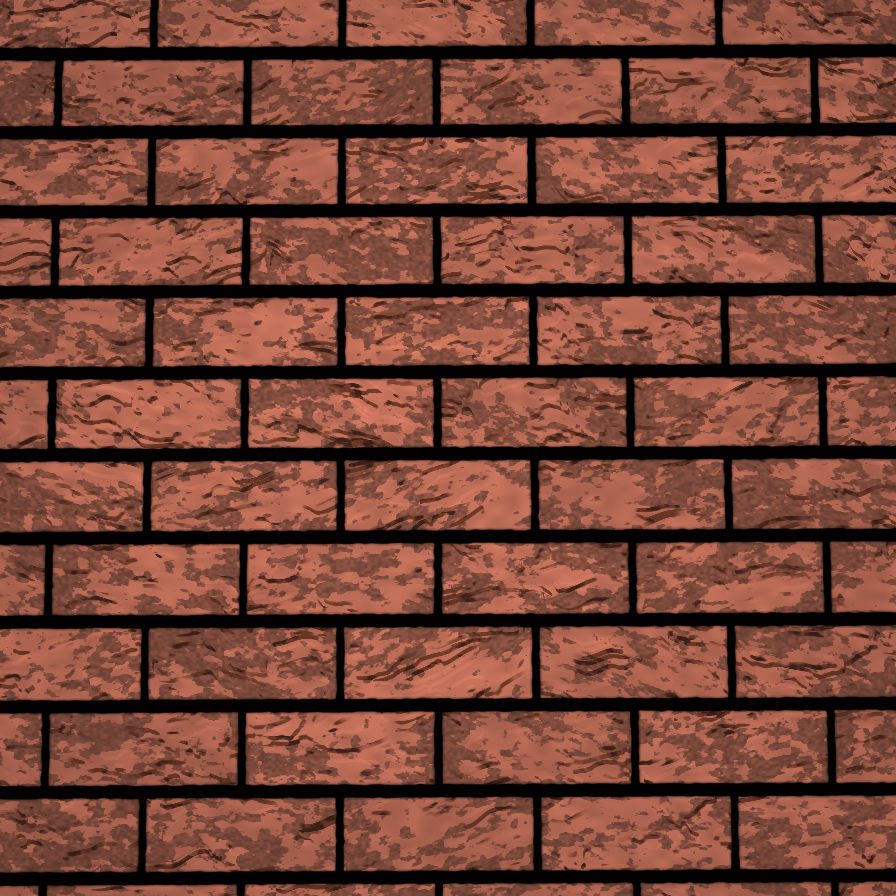
Reproduce this texture procedurally as a three.js fragment shader.

```glsl
// Running-bond wall of rough terracotta bricks with wide black joints, seen in slight perspective.
varying vec2 vUv;

// Layout, in canvas units; rows are counted downwards from the top
const float FIRST_JOINT = 0.0586;   // depth of the first bed joint
const float ROW_PITCH = 0.0871;     // row height at the first joint
const float ROW_GROWTH = 0.000495;  // quadratic growth of the rows
const float BRICK_PITCH = 0.2100;   // brick length in the top row
const float BRICK_GROWTH = 0.00104; // added length per row
const float AXIS_X = 0.4870;        // column the bond is centred on
const float AXIS_DRIFT = 0.00026;   // sideways drift of the axis per row
const float TILT = 0.004;           // lean of the rows
const vec2 JOINT = vec2(0.0088, 0.0148);
const float CORNER = 0.002;
const float EDGE = 0.0011;          // half width of smoothed edges

// Surface
const float TERRACES = 5.5;
const float GRIME_LEVEL = 0.53;
const float VIGNETTE = 0.36;
const vec3 MORTAR = vec3(0.012, 0.003, 0.003);
const vec3 CLAY = vec3(0.745, 0.428, 0.342);
const vec3 GRIME = vec3(0.400, 0.245, 0.198);
const vec3 RIFT = vec3(0.370, 0.185, 0.120);
const vec3 DEEP = vec3(0.190, 0.100, 0.075);

float hash(vec2 p) {
  vec3 q = fract(p.xyx * 0.1031);
  q += dot(q, q.yzx + 33.33);
  return fract((q.x + q.y) * q.z);
}

float noise(vec2 p) {
  vec2 i = floor(p), f = fract(p);
  f = f * f * (3.0 - 2.0 * f);
  return mix(mix(hash(i), hash(i + vec2(1.0, 0.0)), f.x),
             mix(hash(i + vec2(0.0, 1.0)), hash(i + 1.0), f.x), f.y);
}

float fbm(vec2 p) {
  float sum = 0.0, amp = 0.533;
  for (int i = 0; i < 4; i++) {
    sum += amp * noise(p);
    p = p * 2.03 + 17.3;
    amp *= 0.5;
  }
  return sum;
}

// Stepped height of the split face
float relief(vec2 s) {
  float warp = noise(s * 2.5) - 0.5;
  float h = TERRACES * fbm(s * vec2(1.4, 3.4) + 0.7 * warp);
  return floor(h) + smoothstep(0.35, 0.65, fract(h));
}

// p is measured in row heights from the brick centre
vec3 brickFace(vec2 p, vec2 id) {
  float tone = hash(id + 3.7);
  float wear = hash(id + 21.1);
  vec2 s = p + 60.0 * vec2(hash(id + 40.0), hash(id + 71.0));
  s.y += (hash(id + 9.4) - 0.5) * 0.5 * p.x;

  // Mottled grime, denser towards the ends of some bricks
  float patches = fbm(s * vec2(1.8, 3.2) + 7.0);
  float grain = fbm(s * vec2(8.0, 13.0));
  float side = p.x < 0.0 ? hash(id + 55.0) : hash(id + 83.0);
  float ends = smoothstep(0.65, 1.2, abs(p.x)) * side * 0.24;
  float g = grain + 0.9 * (patches - 0.5) + ends + 0.10 * (wear - 0.5);
  float grime = smoothstep(-0.035, 0.05, g - GRIME_LEVEL);
  grime *= 0.5 + 0.5 * noise(s * vec2(24.0, 32.0));

  // Shadows under the ledges, light on the opposite faces
  float here = relief(s);
  float drop = relief(s + vec2(-0.015, 0.05)) - here;
  float broken = smoothstep(0.34, 0.56, fbm(s * vec2(2.2, 3.0) + 31.0));
  float shadow = smoothstep(0.15, 0.8, drop) * broken;
  float glint = smoothstep(0.25, 0.9, -drop) * broken;

  vec3 col = CLAY * (0.95 + 0.09 * tone);
  col *= 0.92 + 0.16 * noise(s * vec2(5.0, 9.0));
  col = mix(col, GRIME, 0.92 * grime);
  col = mix(col, RIFT, 0.85 * shadow);
  col = mix(col, DEEP, 0.75 * shadow * smoothstep(0.50, 0.66, grain));
  return col * (1.0 + 0.07 * glint);
}

void main() {
  // Row coordinate: bed joints lie on whole numbers
  float depth = 1.0 - vUv.y + TILT * (vUv.x - 0.5) - FIRST_JOINT;
  float rowSize = sqrt(ROW_PITCH * ROW_PITCH + 4.0 * ROW_GROWTH * depth);
  float k = (rowSize - ROW_PITCH) / (2.0 * ROW_GROWTH);
  float row = floor(k) + 1.0;

  // Column coordinate, with even rows shifted by half a brick
  float pitch = BRICK_PITCH + BRICK_GROWTH * (k + 0.5);
  float axis = AXIS_X + AXIS_DRIFT * (k + 0.5);
  float u = (vUv.x - axis) / pitch + 0.5 * (1.0 - mod(row, 2.0));
  vec2 id = vec2(floor(u) + 20.0, row + 20.0);

  // Rounded brick outline with small chips
  vec2 cell = vec2(pitch, rowSize);
  vec2 q = vec2(fract(u) - 0.5, 0.5 - fract(k)) * cell;
  vec2 d = abs(q) - 0.5 * (cell - JOINT) + CORNER;
  float dist = length(max(d, 0.0)) + min(max(d.x, d.y), 0.0) - CORNER;
  dist += 0.0016 * (noise(vUv * 130.0) - 0.5);
  float inside = 1.0 - smoothstep(-EDGE, EDGE, dist);

  vec3 face = brickFace(q / rowSize, id);
  face *= mix(0.76, 1.0, smoothstep(0.0, 0.0035, -dist));

  vec2 c = vUv - 0.5;
  vec3 col = mix(MORTAR, face, inside) * (1.0 - VIGNETTE * dot(c, c));
  gl_FragColor = vec4(col, 1.0);
}
```
